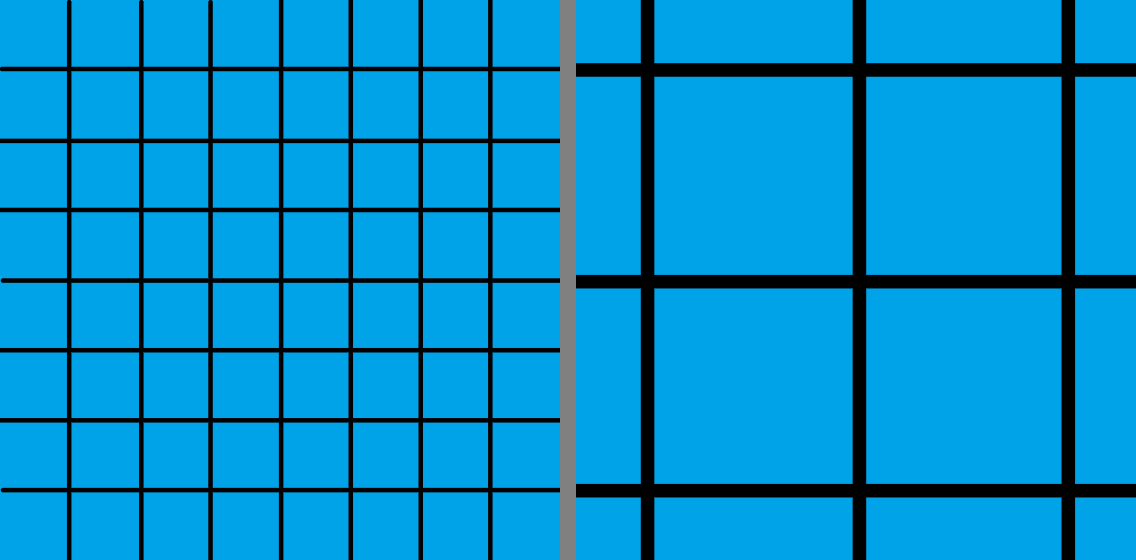
Left, the full canvas; right, a detail of the centre.
A WebGL 2 fragment shader for this pattern:

```glsl
#version 300 es
precision highp float;
// Flat blue sheet ruled into 8 by 8 squares with black round-capped strokes.
// Each stroke is a ray distance; a damped wobble shifts it off the even grid,
// and a few strokes begin just inside the left or top edge.

#define CELLS 8
#define UNIT (1.0 / 768.0)       // fine step for widths and offsets
#define HALF_WIDTH (3.1 * UNIT)
#define WOBBLE (1.6 * UNIT)      // alternating shift, strongest at first line
#define WOBBLE_DECAY 0.6
#define BOW vec2(1.3, 0.5)       // mid-sheet drift of columns and rows, in UNIT
#define SHEET_BLUE vec3(0.0, 0.637, 0.911)
#define INK_BLACK vec3(0.0, 0.0, 0.004)

const float PI = 3.14159;

uniform vec2 u_resolution;
out vec4 fragColor;

// Column x and row y of the given line, measured from the top left.
vec2 linePosition(float index) {
    float even = index / float(CELLS);
    float side = mod(index, 2.0) < 0.5 ? 1.0 : -1.0;
    float wobble = side * WOBBLE * exp(-WOBBLE_DECAY * (index - 1.0));
    return even + wobble + BOW * UNIT * sin(PI * even);
}

// Distance to a ray that begins at start and runs along the second axis.
float rayDistance(float across, float along, float start) {
    return length(vec2(across, max(start - along, 0.0)));
}

void main() {
    vec2 p = gl_FragCoord.xy / u_resolution;
    p.y = 1.0 - p.y;
    float pixel = 1.0 / min(u_resolution.x, u_resolution.y);

    float nearest = 1.0;
    for (int i = 1; i < CELLS; i++) {
        float index = float(i);
        vec2 offset = p - linePosition(index);

        // The first three columns and every third row show a round cap.
        float columnStart = i <= 3 ? 3.0 * UNIT : -1.0;
        float rowStart = i % 3 == 1 ? (2.2 + 0.5 * min(index, 4.0)) * UNIT : -1.0;

        nearest = min(nearest, rayDistance(offset.x, p.y, columnStart));
        nearest = min(nearest, rayDistance(offset.y, p.x, rowStart));
    }

    // One-pixel soft edge around the strokes.
    float ink = clamp(0.5 - (nearest - HALF_WIDTH) / pixel, 0.0, 1.0);
    fragColor = vec4(mix(SHEET_BLUE, INK_BLACK, ink), 1.0);
}
```
